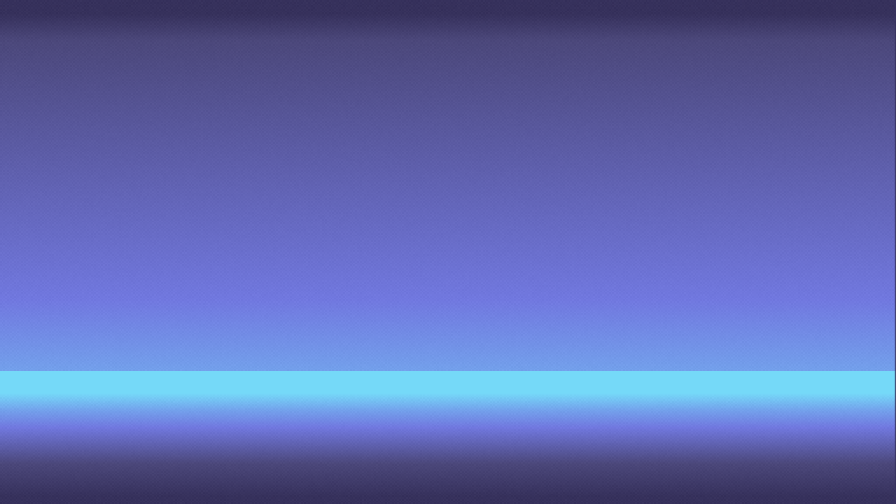
A Shadertoy shader for this background:

```glsl
// Dusk gradient: violet sky fading to a bright cyan horizon band, with fine dither grain.
#define BAND_BOTTOM 0.220
#define BAND_TOP    0.264
#define GRAIN_ROWS  288.0
#define GRAIN_LEVEL 0.022
#define EDGE_WIDTH  0.0013

const vec3 NIGHT  = vec3(0.212, 0.192, 0.360);
const vec3 SLATE  = vec3(0.295, 0.280, 0.480);
const vec3 DUSK   = vec3(0.373, 0.376, 0.680);
const vec3 VIOLET = vec3(0.443, 0.471, 0.875);
const vec3 AZURE  = vec3(0.451, 0.627, 0.922);
const vec3 CYAN   = vec3(0.459, 0.851, 0.973);

// Linear blend position between two heights.
float ramp(float low, float high, float y) {
    return clamp((y - low) / (high - low), 0.0, 1.0);
}

// Sky above the band, from the horizon up.
vec3 skyColor(float y) {
    vec3 color = mix(AZURE, VIOLET, ramp(BAND_TOP, 0.405, y));
    color = mix(color, DUSK, ramp(0.405, 0.660, y));
    color = mix(color, SLATE, ramp(0.660, 0.920, y));
    return mix(color, NIGHT, ramp(0.920, 0.972, y));
}

// Reflection below the band, from the bottom up.
vec3 groundColor(float y) {
    vec3 color = mix(NIGHT, SLATE, ramp(0.015, 0.080, y));
    color = mix(color, VIOLET, ramp(0.080, 0.152, y));
    color = mix(color, AZURE, ramp(0.152, 0.185, y));
    return mix(color, CYAN, ramp(0.185, BAND_BOTTOM, y));
}

// Sine-free hash of a grid cell.
float hash(vec2 cell) {
    vec3 p = fract(vec3(cell.xyx) * 0.1031);
    p += dot(p, p.yzx + 33.33);
    return fract((p.x + p.y) * p.z);
}

// Checkered grain, loosened by a hash.
float grain(vec2 cell) {
    float checker = mod(cell.x + cell.y, 2.0) - 0.5;
    return 0.5 * checker + 0.5 * (hash(cell) - 0.5);
}

void mainImage(out vec4 fragColor, in vec2 fragCoord) {
    vec2 uv = fragCoord / iResolution.xy;
    vec2 pixel = 1.0 / iResolution.xy;

    // Sharp upper rim, soft lower glow.
    float aboveBand = smoothstep(-0.5, 0.5, (uv.y - BAND_TOP) / pixel.y);
    vec3 color = mix(groundColor(uv.y), skyColor(uv.y), aboveBand);

    // Grain fades out on the flat cyan band.
    float flatBand = ramp(BAND_BOTTOM - 0.01, BAND_BOTTOM, uv.y) * (1.0 - aboveBand);
    vec2 cell = floor(fragCoord / iResolution.y * GRAIN_ROWS);
    color += GRAIN_LEVEL * grain(cell) * (1.0 - flatBand);

    // Thin dark line on the right border.
    float edge = clamp((uv.x - 1.0 + EDGE_WIDTH) / pixel.x + 0.5, 0.0, 1.0);
    color = mix(color, NIGHT, 0.8 * edge);

    fragColor = vec4(color, 1.0);
}
```
